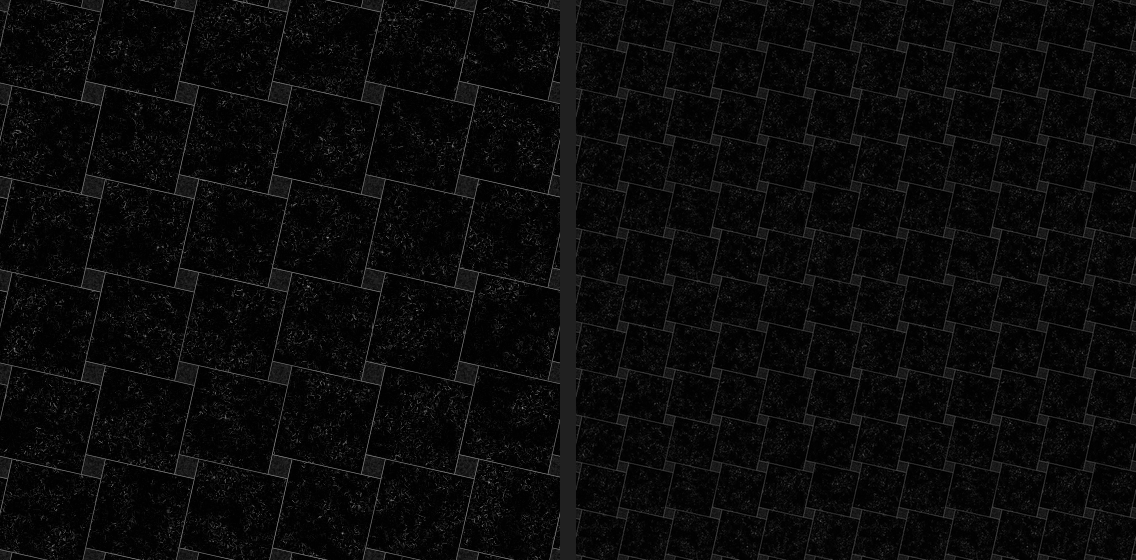
Left: one tile. Right: repeated 2 by 2.
Reproduce this pattern procedurally as a Shadertoy shader.

```glsl
const float REPEATS = 6.0;
const float LARGE_SIDE = 0.976;   // large and small sides obey a*a + b*b = 1
const float SMALL_SIDE = 0.218;
const float JOINT_HALF_WIDTH = 0.0034;
const float STONE_GRAY = 0.005;
const float JOINT_GRAY = 0.6;

float hash(vec2 p) {
    vec3 q = fract(p.xyx * vec3(0.1031, 0.1030, 0.0973));
    q += dot(q, q.yzx + 33.33);
    return fract((q.x + q.y) * q.z);
}

vec2 hash2(vec2 p) {
    return vec2(hash(p + 3.7), hash(p + 71.3));
}

// Value noise that wraps after a whole number of cells
float noise(vec2 p, float period) {
    vec2 i = floor(p);
    vec2 f = p - i;
    f = f * f * (3.0 - 2.0 * f);
    vec2 lo = mod(i, period);
    vec2 hi = mod(i + 1.0, period);
    return mix(mix(hash(lo), hash(vec2(hi.x, lo.y)), f.x),
               mix(hash(vec2(lo.x, hi.y)), hash(hi), f.x), f.y);
}

// Share of a pixel covered by a stroke at distance d
float stroke(float d, float halfWidth, float px) {
    float nearEdge = max(d - 0.5 * px, -halfWidth);
    float farEdge = min(d + 0.5 * px, halfWidth);
    return clamp((farEdge - nearEdge) / px, 0.0, 1.0);
}

// Short random hairs, about one per unit cell, few of them bright
float hairs(vec2 p, float halfWidth, float px) {
    vec2 cell = floor(p);
    float light = 0.0;
    for (int y = -1; y <= 1; y++)
    for (int x = -1; x <= 1; x++) {
        vec2 id = cell + vec2(x, y);
        vec2 shape = hash2(id + 19.0);
        float angle = 6.2832 * shape.x;
        vec2 dir = vec2(cos(angle), sin(angle));
        float reach = mix(0.05, 0.55, shape.y);
        vec2 d = p - id - hash2(id);
        d -= dir * clamp(dot(d, dir), -reach, reach);
        float strength = pow(hash(id + 137.0), 3.0);
        light = max(light, strength * stroke(length(d), halfWidth, px));
    }
    return light;
}

// Bright fleck with four short rays
float sparkle(vec2 p, float px) {
    float r = length(p);
    float rays = stroke(min(abs(p.x), abs(p.y)), 0.003, px) * exp(-r * 65.0);
    return 0.3 * exp(-r * r * 9000.0) + 0.3 * rays;
}

// Black stone with clustered pale hairs
float largeTile(vec2 p, vec2 id, float px) {
    vec2 seed = floor(hash2(id + 5.0) * 200.0);
    vec2 fleck = (hash2(id + 43.0) - 0.5) * 0.78;
    vec2 toFleck = p - fleck;
    vec2 bend = vec2(noise(p * 26.0 + seed, 512.0),
                     noise(p * 26.0 + seed + 91.0, 512.0)) - 0.5;
    vec2 q = p + bend * 0.025;

    float cloud = 0.45 * noise(p * 6.0 + seed, 512.0)
                + 0.55 * noise(p * 17.0 + seed + 37.0, 512.0);
    cloud += 0.25 * exp(-dot(toFleck, toFleck) * 45.0);
    float cluster = smoothstep(0.3, 0.8, cloud);

    float fine = hairs(q * 58.0 + seed, 0.14, px * 58.0);
    float coarse = hairs(q * 35.0 + seed + 53.0, 0.09, px * 35.0);
    return STONE_GRAY + fine * mix(0.05, 0.3, cluster)
         + coarse * cluster * 0.66 + sparkle(toFleck, px);
}

// Dark gray granular insert
float smallTile(vec2 p, vec2 id) {
    vec2 seed = floor(hash2(id + 11.0) * 200.0);
    float grain = 0.6 * noise(p * 85.0 + seed, 512.0)
                + 0.4 * noise(p * 50.0 + seed + 29.0, 512.0);
    return mix(0.02, 0.17, grain);
}

void mainImage(out vec4 fragColor, in vec2 fragCoord) {
    vec2 p = fragCoord / iResolution.xy * REPEATS;
    float px = REPEATS / iResolution.y;
    mat2 turn = mat2(LARGE_SIDE, SMALL_SIDE, -SMALL_SIDE, LARGE_SIDE);

    // Nearest large tile; the gaps left over are the small tiles
    float edge = 10.0;
    vec2 local = vec2(0.0);
    vec2 tileId = vec2(0.0);
    for (int y = -1; y <= 1; y++)
    for (int x = -1; x <= 1; x++) {
        vec2 id = floor(p) + vec2(x, y);
        vec2 q = turn * (p - id - 0.5);
        float d = max(abs(q.x), abs(q.y)) - 0.5 * LARGE_SIDE;
        if (d < edge) {
            edge = d;
            local = q;
            tileId = mod(id, REPEATS);
        }
    }

    vec2 corner = floor(p + 0.5);
    float stone = largeTile(local, tileId, px);
    float insert = smallTile(turn * (p - corner), mod(corner, REPEATS));
    float gray = mix(stone, insert, smoothstep(-0.5 * px, 0.5 * px, edge));

    // Thin pale joints, slightly worn
    float wear = mix(0.75, 1.05, noise(p * 4.0, REPEATS * 4.0));
    gray = mix(gray, JOINT_GRAY * wear, stroke(abs(edge), JOINT_HALF_WIDTH, px));
    fragColor = vec4(vec3(gray), 1.0);
}
```
